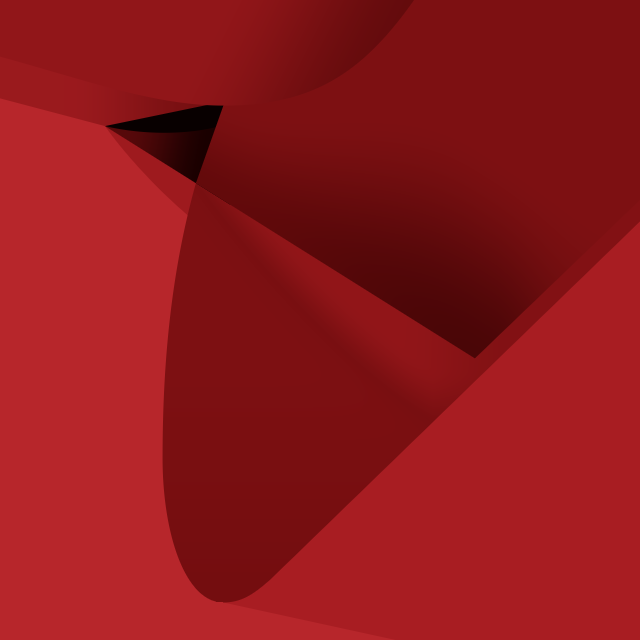
Give the GLSL for this background, as a Shadertoy shader.

```glsl
// Folded red paper: flat bright sheets, a rounded leaf, a shaded panel and a dark pocket.
// Each sheet is bounded by lines and cubic curves, then painted back to front
// with smooth edges and soft gradients.

// Sheet colours
const vec3 SHEET_LEFT   = vec3(0.718, 0.150, 0.168);
const vec3 SHEET_RIGHT  = vec3(0.658, 0.115, 0.134);
const vec3 FLAP         = vec3(0.620, 0.100, 0.118);
const vec3 LEAF         = vec3(0.490, 0.062, 0.070);
const vec3 LEAF_LOW     = vec3(0.455, 0.052, 0.060);
const vec3 LEAF_LIT     = vec3(0.568, 0.084, 0.096);
const vec3 PANEL        = vec3(0.492, 0.064, 0.072);
const vec3 PANEL_SHADE  = vec3(0.390, 0.038, 0.043);
const vec3 PANEL_DEEP   = vec3(0.290, 0.022, 0.027);
const vec3 POCKET       = vec3(0.340, 0.034, 0.040);
const vec3 POCKET_DEEP  = vec3(0.100, 0.000, 0.000);
const vec3 POCKET_BLACK = vec3(0.030, 0.000, 0.000);
const vec3 BAND         = vec3(0.605, 0.100, 0.115);
const vec3 BAND_SHADE   = vec3(0.460, 0.058, 0.065);
const vec3 ROLL         = vec3(0.570, 0.086, 0.098);
const vec3 ROLL_SHADE   = vec3(0.390, 0.043, 0.048);

// Corners in canvas units, measured from the upper left
const vec2 POCKET_TIP  = vec2(0.164, 0.197);
const vec2 POCKET_TOP  = vec2(0.349, 0.165);
const vec2 LEAF_TOP    = vec2(0.306, 0.2865);
const vec2 LEAF_SIDE   = vec2(0.254, 0.716);
const vec2 LEAF_BOTTOM = vec2(0.349, 0.9414);
const vec2 LEAF_TURN   = vec2(0.423, 0.905);
const vec2 LEAF_END    = vec2(1.000, 0.346);
const vec2 PANEL_LOW   = vec2(0.742, 0.560);
const vec2 PANEL_END   = vec2(1.000, 0.3125);
const vec2 SEAM_END    = vec2(0.618, 1.000);

// Height at x of the line through a and b
float lineAt(float x, vec2 a, vec2 b) {
    return a.y + (x - a.x) * (b.y - a.y) / (b.x - a.x);
}

// Second coordinate of a cubic curve where its first, rising one equals s
float curveAt(float s, vec2 a, vec2 b, vec2 c, vec2 d) {
    float lo = 0.0, hi = 1.0;
    vec2 q = a;
    for (int i = 0; i < 16; i++) {
        float t = 0.5 * (lo + hi), u = 1.0 - t;
        q = u*u*u*a + 3.0*u*u*t*b + 3.0*u*t*t*c + t*t*t*d;
        if (q.x < s) lo = t; else hi = t;
    }
    return q.y;
}

// Smooth coverage of the region where d is negative
float cover(float d) {
    float width = max(length(vec2(dFdx(d), dFdy(d))), 1e-5);
    return clamp(0.5 - d / width, 0.0, 1.0);
}

void mainImage(out vec4 fragColor, in vec2 fragCoord) {
    vec2 p = fragCoord / iResolution.xy;
    p.y = 1.0 - p.y;
    float ridge = p.y - lineAt(p.x, POCKET_TIP, PANEL_LOW);

    // Flat sheets meeting at the lower seam
    float seam = p.y - lineAt(p.x, LEAF_BOTTOM, SEAM_END);
    vec3 col = mix(SHEET_LEFT, SHEET_RIGHT, cover(max(seam, LEAF_BOTTOM.x - p.x)));

    // Small flap below the pocket
    float flap = p.y - curveAt(p.x, POCKET_TIP, vec2(0.195, 0.241),
                               vec2(0.247, 0.297), vec2(0.293, 0.336));
    col = mix(col, FLAP, cover(max(flap, POCKET_TIP.x - p.x)));

    // Leaf outline: curved left side, rounded bottom, straight diagonal
    float side = p.y < LEAF_SIDE.y
        ? curveAt(p.y, LEAF_TOP.yx, vec2(0.436, 0.264), vec2(0.586, 0.254), LEAF_SIDE.yx)
        : curveAt(p.y, LEAF_SIDE.yx, vec2(0.833, 0.254), vec2(0.9414, 0.289), LEAF_BOTTOM.yx);
    float under = p.x < LEAF_TURN.x
        ? curveAt(p.x, LEAF_BOTTOM, vec2(0.378, 0.9414), vec2(0.397, 0.928), LEAF_TURN)
        : lineAt(p.x, LEAF_TURN, LEAF_END);

    // Leaf shading: a lit strip that fades into the crease
    float crease = p.y - curveAt(p.x, LEAF_TOP, vec2(0.391, 0.404),
                                 vec2(0.547, 0.579), vec2(0.677, 0.660));
    float lit = 1.0 - smoothstep(-0.085, 0.006, crease);
    lit *= 1.0 - 0.75 * smoothstep(0.62, 0.80, p.x);
    vec3 leaf = mix(LEAF, LEAF_LOW, smoothstep(0.55, 0.95, p.y));
    leaf = mix(leaf, LEAF_LIT, lit) * (1.0 - 0.035 * exp(-abs(crease) / 0.025));
    col = mix(col, leaf, cover(max(side - p.x, p.y - under)));

    // Pocket, with a black opening above its curved lip
    float lip = p.y - curveAt(p.x, POCKET_TIP, vec2(0.215, 0.209),
                              vec2(0.280, 0.212), vec2(0.336, 0.199));
    vec3 pocket = mix(POCKET, POCKET_DEEP, smoothstep(0.19, 0.33, p.x + 0.2 * (p.y - 0.22)));
    pocket = mix(pocket, POCKET_BLACK, cover(lip));
    float pocketEdge = max(ridge, max(POCKET_TIP.x - p.x, p.x - 0.36));
    col = mix(col, pocket, cover(pocketEdge));

    // Large panel, darkest along the ridge
    float rise = max(-ridge, 0.0) * 0.847;
    float along = smoothstep(LEAF_TOP.x, PANEL_LOW.x, p.x);
    float open = smoothstep(0.0, mix(0.13, 0.30, along), rise);
    open = mix(open, 1.0, 0.5 * smoothstep(0.77, 0.93, p.x));
    vec3 panel = mix(mix(PANEL_SHADE, PANEL_DEEP, along), PANEL, open);
    float panelLeft = lineAt(p.y, POCKET_TOP.yx, LEAF_TOP.yx) - p.x;
    float panelLow = p.y - lineAt(p.x, PANEL_LOW, PANEL_END);
    col = mix(col, panel, cover(max(max(ridge, panelLow), panelLeft)));

    // Thin band beneath the roll
    float bandLow = p.x < POCKET_TIP.x
        ? lineAt(p.x, vec2(0.0, 0.1537), POCKET_TIP)
        : lineAt(p.x, POCKET_TIP, vec2(0.319, 0.165));
    vec3 band = mix(BAND, BAND_SHADE, smoothstep(0.10, 0.33, p.x));
    col = mix(col, band, cover(max(p.y - bandLow, p.x - POCKET_TOP.x)));

    // Rolled sheet at the top, turning dark on the right
    float rollLow = p.x < POCKET_TOP.x
        ? curveAt(p.x, vec2(0.0, 0.0885), vec2(0.130, 0.124), vec2(0.241, 0.165), POCKET_TOP)
        : curveAt(p.x, POCKET_TOP, vec2(0.488, 0.165), vec2(0.566, 0.115), vec2(0.647, 0.0));
    vec3 roll = mix(ROLL, ROLL_SHADE, smoothstep(0.34, 0.66, p.x + 0.5 * p.y));
    col = mix(col, roll, cover(p.y - rollLow));

    fragColor = vec4(col, 1.0);
}
```
